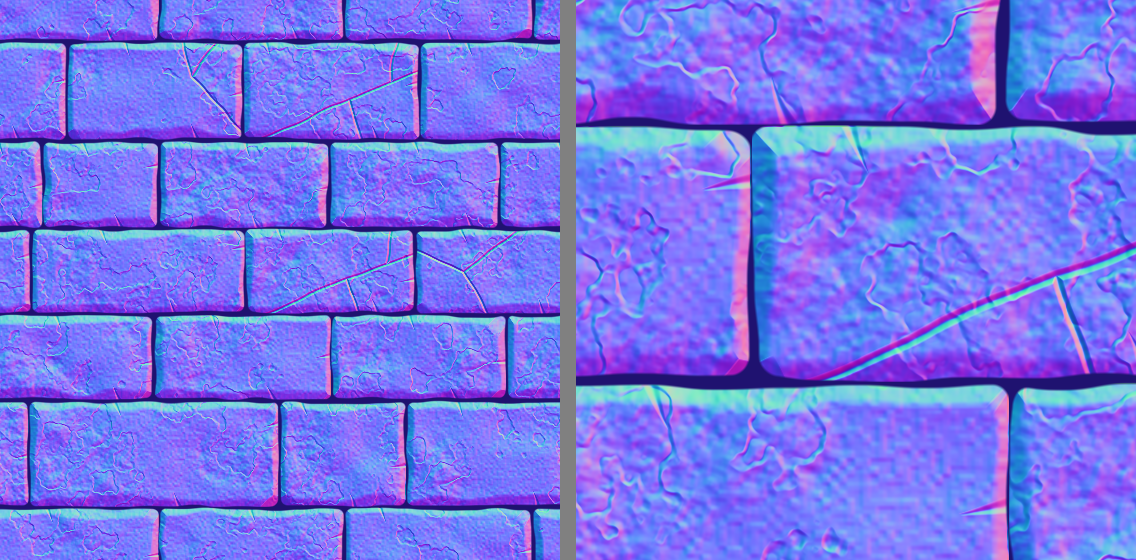
Left, the full canvas; right, a detail of the centre.
Write a Shadertoy shader that draws this texture map.

```glsl
// Tangent-space normal map of a worn stone brick wall with chipped corners and cracks.
#define BASE_Y 0.094            // height of the lowest bed joint
#define GAP vec2(0.0017, 0.003) // half width of upright and bed joints
#define CORNER 0.011            // corner radius of a brick
#define WOBBLE 0.006            // unevenness of the outline
#define BEVEL 0.011             // height of the worn edge
#define ROUGH 0.019             // relief of the weathered areas
#define CHIP 0.0026             // depth of flaked layers
#define GRAIN 0.0011            // fine stipple
#define CRACK_WIDTH 0.0036
#define CRACK_DEPTH 0.0045
#define LEAN 0.05               // slight overall tilt
#define JOINT_COLOR vec3(0.12, 0.07, 0.44)

const float rowEdge[7] = float[7](0.0, 0.191, 0.345, 0.498, 0.655, 0.832, 1.0);

// Left edges of the bricks per row; a last value of first + 1 means three bricks.
const vec4 joints[6] = vec4[6](
    vec4(0.052, 0.500, 0.725, 1.052), vec4(0.275, 0.591, 0.904, 1.275),
    vec4(0.057, 0.438, 0.741, 1.057), vec4(0.076, 0.283, 0.587, 0.893),
    vec4(0.119, 0.434, 0.750, 1.119), vec4(0.284, 0.615, 0.952, 1.284));

struct Brick { vec2 local; vec2 extent; int row; int col; };

float hash(vec2 p) {
    vec3 h = fract(vec3(p.xyx) * 0.1031);
    h += dot(h, h.yzx + 33.33);
    return fract((h.x + h.y) * h.z);
}

float noise(vec2 p) {
    vec2 i = floor(p), f = fract(p);
    f = f * f * f * (f * (f * 6.0 - 15.0) + 10.0);
    return mix(mix(hash(i), hash(i + vec2(1, 0)), f.x),
               mix(hash(i + vec2(0, 1)), hash(i + vec2(1, 1)), f.x), f.y);
}

float fbm(vec2 p) {
    float sum = 0.0, amp = 0.5;
    for (int i = 0; i < 4; i++) {
        sum += amp * noise(p);
        p = mat2(1.6, 1.2, -1.2, 1.6) * p + 7.3;
        amp *= 0.5;
    }
    return sum;
}

float smoothMin(float a, float b, float k) {
    float h = max(k - abs(a - b), 0.0) / k;
    return min(a, b) - h * h * k * 0.25;
}

// x: distance to the segment, y: position along it
vec2 segment(vec2 p, vec2 a, vec2 b) {
    vec2 d = b - a;
    float t = clamp(dot(p - a, d) / dot(d, d), 0.0, 1.0);
    return vec2(length(p - a - d * t), t);
}

// Three branches that meet at a knee, in brick fractions
float fracture(vec2 p, vec2 size, vec2 knee, vec2 a, vec2 b, vec2 c) {
    knee *= size;
    return min(segment(p, knee, a * size).x,
           min(segment(p, knee, b * size).x, segment(p, knee, c * size).x));
}

Brick findBrick(vec2 p) {
    Brick b;
    float y = fract(p.y - BASE_Y);
    b.row = 0;
    for (int i = 1; i < 6; i++) if (y > rowEdge[i]) b.row = i;
    vec4 j = joints[b.row];
    float x = fract(p.x - j.x) + j.x;
    b.col = 0;
    for (int i = 1; i < 4; i++) if (x > j[i]) b.col = i;
    vec2 lo = vec2(j[b.col], rowEdge[b.row]);
    vec2 hi = vec2(b.col == 3 ? j.x + 1.0 : j[b.col + 1], rowEdge[b.row + 1]);
    b.extent = 0.5 * (hi - lo);
    b.local = vec2(x, y) - 0.5 * (lo + hi);
    return b;
}

float groove(float d, float width) { return smoothstep(width, 0.0, d); }

float cracks(Brick b, vec2 p, vec2 id) {
    vec2 size = 2.0 * b.extent;
    float d = 1.0, cut = 0.0;
    if (b.col == 1 && (b.row == 2 || b.row == 4)) {
        d = fracture(p, size, vec2(0.6, 0.42), vec2(0.1, 0.0), vec2(1.0, 0.7), vec2(0.67, 0.0));
        d = min(d, segment(p, vec2(0.83, 0.58) * size, vec2(0.87, 1.0) * size).x);
    } else if (b.row == 4 && b.col == 0)
        d = fracture(p, size, vec2(0.71, 0.66), vec2(0.66, 1.0), vec2(1.0, 0.1), vec2(0.86, 1.0));
    else if (b.row == 2 && b.col == 2)
        d = fracture(p, size, vec2(0.28, 0.5), vec2(0.0, 0.75), vec2(0.42, 0.0), vec2(0.6, 1.0));
    cut = groove(d, CRACK_WIDTH);
    // Short tapering nicks at the bottom, top and right edges
    for (int i = 0; i < 3; i++) {
        float r = hash(id + float(i) * 5.7);
        vec2 start = i == 2 ? vec2(1.0, 0.4 + 0.4 * r) : vec2(i == 0 ? 0.55 + 0.3 * r : 0.1 + 0.5 * r, float(i));
        vec2 dir = i == 2 ? vec2(-0.03, -0.006) : vec2(0.012, 0.03) * (i == 0 ? vec2(-1, 1) : vec2(1, -1));
        vec2 s = segment(p, start * size, start * size + dir);
        cut = max(cut, groove(s.x, 0.005 * (1.05 - s.y)) * (1.0 - s.y));
    }
    return cut;
}

// x: stone height, y: distance inside the outline
vec2 stone(vec2 p) {
    Brick b = findBrick(p);
    vec2 id = vec2(b.row, b.col) * 3.1 + 1.7;
    vec2 n = b.local + 9.0 * vec2(hash(id), hash(id + 11.0)) + 2.0;
    vec2 q = b.local + WOBBLE * (vec2(noise(n * 24.0), noise(n * 24.0 + 50.0)) - 0.5);
    vec2 lo = q + b.extent - GAP, hi = b.extent - GAP - q;
    vec2 d = abs(q) - b.extent + GAP + CORNER;
    float inside = CORNER - length(max(d, 0.0)) - min(max(d.x, d.y), 0.0);

    // Sloped sides and broken corners
    float edge = min(min(lo.x * 1.1, hi.x * 1.2), min(lo.y * 0.8, hi.y));
    edge = min(edge, 0.8 * hi.x + 1.5 * lo.y - 0.027 * hash(id + 2.0));
    edge = min(edge, 0.5 * lo.x + 1.1 * lo.y - 0.017 * hash(id + 3.0));
    edge = min(edge, 0.5 * hi.x + 0.5 * hi.y - 0.009 * hash(id + 4.0));
    float h = smoothMin(edge, BEVEL * (0.5 + noise(n * 16.0)), 0.003);

    // Weathered areas, flakes, stipple and cracks
    float relief = fbm(n * 24.0);
    float worn = smoothstep(0.35, 0.7, noise(n * 11.0 + 30.0));
    h += ROUGH * (relief - 0.47) * mix(0.2, 1.0, worn);
    h -= CHIP * smoothstep(0.53, 0.6, relief + 0.12 * (worn - 0.5));
    h += GRAIN * noise(n * 210.0);
    h -= CRACK_DEPTH * cracks(b, q + b.extent, id);
    return vec2(h, inside);
}

void mainImage(out vec4 fragColor, in vec2 fragCoord) {
    vec2 p = fragCoord / iResolution.xy;
    vec2 e = vec2(0.0012, 0.0);
    vec2 here = stone(p);
    vec2 slope = vec2(stone(p + e.xy).x, stone(p + e.yx).x) - here.x;
    vec3 normal = normalize(vec3(-slope / e.x - LEAN, 1.0));
    float cover = smoothstep(-0.001, 0.0005 + 1.0 / iResolution.y, here.y);
    fragColor = vec4(mix(JOINT_COLOR, 0.5 + 0.5 * normal, cover), 1.0);
}
```
